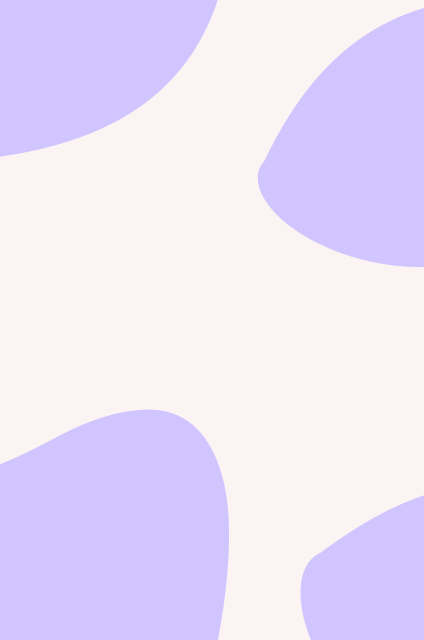
Give the GLSL for this background, as a WebGL 2 fragment shader.

```glsl
#version 300 es
precision highp float;

uniform vec2 u_resolution;
out vec4 fragColor;

const vec3 CREAM = vec3(0.988, 0.957, 0.953);
const vec3 LILAC = vec3(0.816, 0.773, 1.0);
const vec2 ARTBOARD = vec2(510.0, 768.0);
const int CURVE_STEPS = 24;

// Chained cubic control points, in artboard units
const vec2 TOP_LEFT[4] = vec2[](
    vec2(262, 768), vec2(226, 660), vec2(140, 600), vec2(0, 580));
const vec2 TOP_RIGHT[10] = vec2[](
    vec2(510, 758.5), vec2(425, 733), vec2(365, 673), vec2(318, 575),
    vec2(312, 568), vec2(310, 562), vec2(310, 555),
    vec2(310, 506), vec2(405, 446), vec2(510, 447.5));
const vec2 LOW_LEFT[13] = vec2[](
    vec2(0, 211), vec2(26, 221), vec2(50, 234), vec2(75, 247),
    vec2(110, 265), vec2(146, 276.5), vec2(180, 276.5),
    vec2(241, 276.5), vec2(275.5, 218), vec2(275.5, 128),
    vec2(275.5, 85), vec2(270, 41), vec2(262, 0));
const vec2 LOW_RIGHT[10] = vec2[](
    vec2(510, 173.5), vec2(468, 160), vec2(425, 134), vec2(386, 105),
    vec2(370, 98), vec2(361.5, 81), vec2(361.5, 57),
    vec2(361.5, 37), vec2(367, 17), vec2(374, 0));

// Points beyond the canvas that close each outline
const vec2 OUTSIDE_TOP_LEFT = vec2(-400, 1200);
const vec2 OUTSIDE_TOP_RIGHT = vec2(900, 600);
const vec2 OUTSIDE_LOW_LEFT = vec2(-300, -300);
const vec2 OUTSIDE_LOW_RIGHT = vec2(900, -300);

// Distance to the nearest outline, and the even-odd side
float nearest = 1e6;
float side = 1.0;

void crossEdge(vec2 p, vec2 a, vec2 b) {
    if ((a.y > p.y) != (b.y > p.y)) {
        float crossingX = a.x + (p.y - a.y) * (b.x - a.x) / (b.y - a.y);
        if (p.x < crossingX) side = -side;
    }
}

void closeOutline(vec2 p, vec2 last, vec2 outside, vec2 first) {
    crossEdge(p, last, outside);
    crossEdge(p, outside, first);
}

float segmentDistance(vec2 p, vec2 a, vec2 b) {
    vec2 along = b - a;
    float t = clamp(dot(p - a, along) / dot(along, along), 0.0, 1.0);
    return length(p - a - along * t);
}

vec2 cubic(vec2 a, vec2 b, vec2 c, vec2 d, float t) {
    float s = 1.0 - t;
    return s * s * s * a + 3.0 * s * s * t * b + 3.0 * s * t * t * c + t * t * t * d;
}

void traceCurve(vec2 p, vec2 a, vec2 b, vec2 c, vec2 d) {
    vec2 from = a;
    for (int i = 1; i <= CURVE_STEPS; i++) {
        vec2 to = i == CURVE_STEPS ? d : cubic(a, b, c, d, float(i) / float(CURVE_STEPS));
        nearest = min(nearest, segmentDistance(p, from, to));
        crossEdge(p, from, to);
        from = to;
    }
}

void main() {
    vec2 p = gl_FragCoord.xy / u_resolution * ARTBOARD;

    // Four corner blobs
    traceCurve(p, TOP_LEFT[0], TOP_LEFT[1], TOP_LEFT[2], TOP_LEFT[3]);
    for (int i = 0; i < 9; i += 3) {
        traceCurve(p, TOP_RIGHT[i], TOP_RIGHT[i + 1], TOP_RIGHT[i + 2], TOP_RIGHT[i + 3]);
        traceCurve(p, LOW_RIGHT[i], LOW_RIGHT[i + 1], LOW_RIGHT[i + 2], LOW_RIGHT[i + 3]);
    }
    for (int i = 0; i < 12; i += 3) {
        traceCurve(p, LOW_LEFT[i], LOW_LEFT[i + 1], LOW_LEFT[i + 2], LOW_LEFT[i + 3]);
    }
    closeOutline(p, TOP_LEFT[3], OUTSIDE_TOP_LEFT, TOP_LEFT[0]);
    closeOutline(p, TOP_RIGHT[9], OUTSIDE_TOP_RIGHT, TOP_RIGHT[0]);
    closeOutline(p, LOW_LEFT[12], OUTSIDE_LOW_LEFT, LOW_LEFT[0]);
    closeOutline(p, LOW_RIGHT[9], OUTSIDE_LOW_RIGHT, LOW_RIGHT[0]);

    // Flat fill with a one-pixel soft edge
    float pixel = ARTBOARD.y / u_resolution.y;
    float fill = clamp(0.5 - side * nearest / pixel, 0.0, 1.0);
    fragColor = vec4(mix(CREAM, LILAC, fill), 1.0);
}
```
